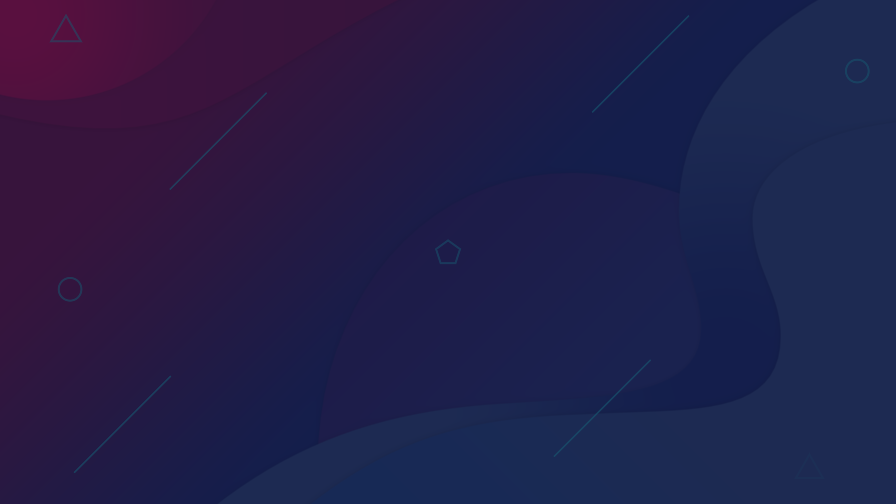
Give the GLSL for this background, as a Shadertoy shader.

```glsl
// Dark abstract backdrop: a maroon-to-navy diagonal gradient under flowing layers,
// dotted with thin teal outlines. Layers are signed fields of cubic Bezier chains;
// lengths are in canvas heights, with the origin at the lower left.

const float PI = 3.14159265;
const int CURVE_STEPS = 20;
const vec3 MAROON = vec3(0.217, 0.078, 0.237);
const vec3 PURPLE = vec3(0.148, 0.098, 0.260);
const vec3 NAVY = vec3(0.077, 0.118, 0.297);
const vec3 CRIMSON = vec3(0.350, 0.062, 0.246);
const vec3 WINE = vec3(0.240, 0.074, 0.238);
const vec3 SLATE = vec3(0.113, 0.165, 0.322);
const vec3 BLUE = vec3(0.092, 0.162, 0.335);
const vec3 TEAL = vec3(0.085, 0.345, 0.440);

vec2 bezier(vec2 a, vec2 b, vec2 c, vec2 d, float t) {
    float u = 1.0 - t;
    return u * u * u * a + 3.0 * u * t * (u * b + t * c) + t * t * t * d;
}

float segment(vec2 p, vec2 a, vec2 b) {
    vec2 ab = b - a;
    return length(p - a - ab * clamp(dot(p - a, ab) / dot(ab, ab), 0.0, 1.0));
}

// field.x keeps the nearest distance; field.y flips for each crossing above p
void addCurve(inout vec2 field, vec2 p, vec2 a, vec2 b, vec2 c, vec2 d) {
    vec2 q = a;
    for (int i = 1; i <= CURVE_STEPS; i++) {
        vec2 r = bezier(a, b, c, d, float(i) / float(CURVE_STEPS));
        field.x = min(field.x, segment(p, q, r));
        if ((q.x > p.x) != (r.x > p.x)) {
            float crossing = mix(q.y, r.y, (p.x - q.x) / (r.x - q.x));
            if (crossing > p.y) field.y = -field.y;
        }
        q = r;
    }
}

// Layer fields: negative under the curve
float upperWave(vec2 p) {
    vec2 f = vec2(9.0, 1.0), m = vec2(0.799, 1.005);
    addCurve(f, p, vec2(-0.023, 0.778), vec2(0.394, 0.676), vec2(0.44, 0.826), m);
    addCurve(f, p, m, vec2(0.95, 1.08), vec2(1.3, 1.2), vec2(1.9, 1.3));
    return f.x * f.y;
}

float middleHill(vec2 p) {
    vec2 f = vec2(9.0, 1.0), top = vec2(1.134, 0.657);
    addCurve(f, p, vec2(0.63, 0.074), vec2(0.63, 0.41), vec2(0.845, 0.657), top);
    addCurve(f, p, top, vec2(1.238, 0.657), vec2(1.366, 0.618), vec2(1.481, 0.56));
    return f.x * f.y;
}

float outerRibbon(vec2 p) {
    vec2 f = vec2(9.0, 1.0);
    vec2 j = vec2(1.347, 0.583), k = vec2(1.391, 0.347), l = vec2(0.995, 0.199);
    addCurve(f, p, vec2(1.829, 1.093), vec2(1.481, 0.977), vec2(1.347, 0.769), j);
    addCurve(f, p, j, vec2(1.347, 0.486), vec2(1.391, 0.431), k);
    addCurve(f, p, k, vec2(1.391, 0.213), vec2(1.204, 0.213), l);
    addCurve(f, p, l, vec2(0.764, 0.185), vec2(0.579, 0.125), vec2(0.394, -0.03));
    return f.x * f.y;
}

float innerRibbon(vec2 p) {
    vec2 f = vec2(9.0, 1.0);
    vec2 j = vec2(1.493, 0.567), k = vec2(1.549, 0.333), l = vec2(1.157, 0.178);
    addCurve(f, p, vec2(1.829, 0.762), vec2(1.62, 0.75), vec2(1.493, 0.669), j);
    addCurve(f, p, j, vec2(1.493, 0.468), vec2(1.549, 0.421), k);
    addCurve(f, p, k, vec2(1.549, 0.167), vec2(1.366, 0.19), l);
    addCurve(f, p, l, vec2(0.926, 0.171), vec2(0.775, 0.134), vec2(0.579, -0.03));
    return f.x * f.y;
}

// Regular polygon with one corner pointing up
float polygon(vec2 p, float sides, float radius) {
    float wedge = 2.0 * PI / sides;
    float angle = mod(atan(p.x, p.y), wedge) - 0.5 * wedge;
    return length(p) * cos(angle) - radius * cos(0.5 * wedge);
}

// Paints a layer over a faint thin shadow around its edge
vec3 layer(vec3 under, vec3 fill, float d, float shade, float pixel) {
    under *= 1.0 - shade * exp(-max(d, 0.0) / 0.005);
    return mix(under, fill, 1.0 - smoothstep(-pixel, pixel, d));
}

float stroke(float d, float width, float pixel) {
    return 1.0 - smoothstep(0.5 * width - 0.5 * pixel, 0.5 * width + 0.5 * pixel, abs(d));
}

void mainImage(out vec4 fragColor, in vec2 fragCoord) {
    vec2 p = fragCoord / iResolution.y;
    float pixel = 1.0 / iResolution.y;
    float diagonal = p.x + 1.0 - p.y;

    // Diagonal base and warm upper-left layers
    vec3 color = mix(MAROON, PURPLE, smoothstep(0.5, 1.12, diagonal));
    color = mix(color, NAVY, smoothstep(0.9, 1.55, diagonal));
    vec3 wine = mix(WINE, MAROON, smoothstep(0.1, 0.75, p.x));
    color = layer(color, wine, -upperWave(p), 0.07, pixel);
    vec3 glow = mix(CRIMSON, WINE, smoothstep(0.0, 0.45, length(p - vec2(0.03, 0.97))));
    color = layer(color, glow, length(p - vec2(0.093, 1.183)) - 0.382, 0.03, pixel);

    // Central hill and the two blue layers
    vec3 hill = mix(vec3(0.117, 0.106, 0.283), vec3(0.102, 0.134, 0.312), smoothstep(1.2, 2.1, diagonal));
    color = layer(color, hill, middleHill(p), 0.06, pixel);
    float light = smoothstep(0.05, 0.6, length(p - vec2(1.44, 0.26)));
    color = layer(color, mix(NAVY, SLATE, light), outerRibbon(p), 0.05, pixel);
    vec3 blue = mix(BLUE, SLATE, smoothstep(0.8, 1.6, p.x + p.y));
    color = layer(color, blue, innerRibbon(p), 0.07, pixel);

    // Slanted teal lines
    vec2 starts[4] = vec2[4](vec2(0.338, 0.625), vec2(1.176, 0.778), vec2(0.148, 0.063), vec2(1.1, 0.095));
    float lines = 9.0;
    for (int i = 0; i < 4; i++) lines = min(lines, segment(p, starts[i], starts[i] + 0.19));
    color = mix(color, TEAL, 0.58 * stroke(lines, 0.0033, pixel));

    // Small outlined shapes
    float rings = min(abs(length(p - vec2(0.139, 0.426)) - 0.0225), abs(length(p - vec2(1.701, 0.859)) - 0.0225));
    color = mix(color, TEAL, 0.5 * stroke(rings, 0.004, pixel));
    color = mix(color, TEAL, 0.48 * stroke(polygon(p - vec2(0.131, 0.935), 3.0, 0.034), 0.004, pixel));
    color = mix(color, TEAL, 0.48 * stroke(polygon(p - vec2(0.889, 0.498), 5.0, 0.025), 0.004, pixel));
    color = mix(color, TEAL, 0.1 * stroke(polygon(p - vec2(1.606, 0.067), 3.0, 0.031), 0.004, pixel));
    fragColor = vec4(color, 1.0);
}
```
